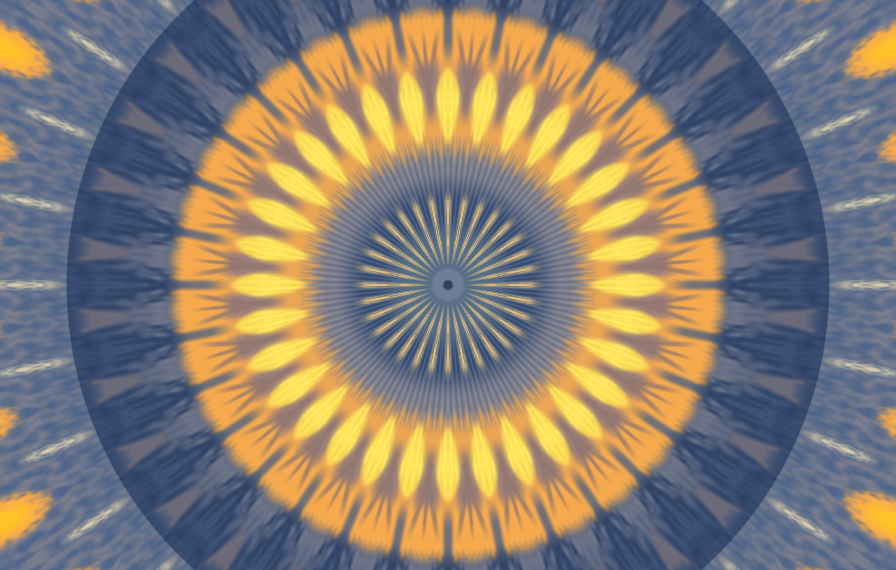
A WebGL 1 fragment shader for this background:

```glsl
precision highp float;

uniform vec2 u_resolution;

const float PI = 3.14159265;
const float SECTORS = 32.0;

// Radii in canvas heights
const float PUPIL = 0.008;
const float HUB = 0.028;
const float STAR_END = 0.157;
const float PETAL_START = 0.225;
const float PETAL_END = 0.386;
const float BAND_END = 0.478;
const float RIM = 0.669;
const float BLOB = 0.88;

const vec3 NAVY = vec3(0.21, 0.29, 0.43);
const vec3 SLATE = vec3(0.36, 0.40, 0.49);
const vec3 STEEL = vec3(0.34, 0.43, 0.53);
const vec3 HAZE = vec3(0.48, 0.49, 0.55);
const vec3 MAUVE = vec3(0.61, 0.50, 0.47);
const vec3 SAND = vec3(0.83, 0.72, 0.50);
const vec3 CREAM = vec3(0.88, 0.83, 0.68);
const vec3 ORANGE = vec3(0.97, 0.67, 0.30);
const vec3 YELLOW = vec3(1.00, 0.89, 0.36);

vec2 gradientAt(vec2 cell) {
  float h = fract(sin(dot(cell, vec2(127.1, 311.7))) * 43758.5);
  return vec2(cos(2.0 * PI * h), sin(2.0 * PI * h));
}

float gradientNoise(vec2 p) {
  vec2 i = floor(p);
  vec2 f = p - i;
  vec2 u = f * f * f * (f * (f * 6.0 - 15.0) + 10.0);
  vec2 e = vec2(0.0, 1.0);
  float low = mix(dot(gradientAt(i), f), dot(gradientAt(i + e.yx), f - e.yx), u.x);
  float high = mix(dot(gradientAt(i + e), f - e), dot(gradientAt(i + 1.0), f - 1.0), u.x);
  return mix(low, high, u.y);
}

// One between a and b, with soft ends
float span(float a, float b, float soft, float x) {
  return smoothstep(a - soft, a + soft, x) - smoothstep(b - soft, b + soft, x);
}

// One on a line, fading to zero at the given distance
float stroke(float d, float width) {
  return 1.0 - smoothstep(0.2 * width, width, abs(d));
}

vec3 innerStar(float r, float f, float fibre) {
  vec3 col = mix(STEEL, NAVY + 0.04, smoothstep(0.07, 0.13, r));
  col = mix(col, HAZE, smoothstep(0.145, 0.205, r));
  float ray = span(0.045, STAR_END, 0.016, r) * (1.0 - smoothstep(0.15, 0.62, f));
  col = mix(col, SAND, ray * clamp(0.85 + fibre, 0.0, 1.0));
  float threads = span(0.10, 0.27, 0.03, r) * cos(4.0 * PI * f);
  col += 0.045 * threads;
  // Hub with its dark pupil
  col = mix(vec3(0.44, 0.49, 0.60), col, smoothstep(HUB - 0.004, HUB + 0.005, r));
  return mix(NAVY * 0.85, col, smoothstep(PUPIL - 0.002, PUPIL + 0.003, r));
}

vec3 flower(vec3 col, float r, float f, float axis, float gap, float fibre) {
  // Warm ground, mauve gaps and the outer orange band
  col = mix(col, ORANGE, 0.9 * smoothstep(0.21, 0.27, r + 0.02 * fibre));
  col = mix(col, MAUVE, span(0.30, 0.40, 0.025, r) * smoothstep(0.2, 0.65, f));
  col = mix(col, ORANGE, span(0.395, 0.6, 0.016, r + 0.025 * fibre) * 0.9);
  // Branches along each gap
  float fork = stroke(gap - max(r - 0.345, 0.0) * 0.25, 0.007);
  float branch = max(stroke(gap, 0.005), fork) * span(0.30, 0.435, 0.025, r);
  col = mix(col, MAUVE * 0.92, 0.75 * branch);
  // Petals, broadest beyond their middle
  float t = clamp((r - PETAL_START) / (PETAL_END - PETAL_START), 0.0, 1.0);
  float halfWidth = 0.021 * sin(PI * pow(t, 1.5));
  float petal = smoothstep(0.007, -0.007, axis - halfWidth) * span(0.25, 0.38, 0.015, r);
  col = mix(col, YELLOW + 0.1 * fibre, petal);
  // Dark spokes crossing the band
  float spoke = stroke(axis, 0.013) * smoothstep(0.375, 0.43, r);
  return mix(col, SLATE, 0.85 * spoke);
}

vec3 darkRing(float r, float f, float gap, float fibre) {
  float light = smoothstep(0.1, 0.8, f + 0.5 * fibre) * (1.0 - smoothstep(0.50, 0.62, r));
  vec3 col = mix(NAVY, HAZE, 0.75 * light) + 0.07 * fibre;
  float wedge = smoothstep(0.006, -0.006, gap - 0.2 * (r - 0.535));
  wedge *= span(0.55, 0.645, 0.018, r + 0.02 * fibre);
  return mix(col, mix(SLATE, MAUVE, 0.45), 0.8 * wedge);
}

vec3 outerField(float r, float axis, float gap, float fibre, float grain) {
  vec3 col = mix(vec3(0.31, 0.40, 0.54), HAZE, clamp(0.45 + 1.2 * fibre, 0.0, 1.0));
  float streak = stroke(axis + 0.01 * grain, 0.012) * span(0.69, 0.80, 0.025, r);
  col = mix(col, CREAM, streak * clamp(0.7 + grain, 0.0, 1.0));
  float blob = length(vec2((r - BLOB) / 0.09, gap / 0.04)) + 0.25 * grain;
  col = mix(col, ORANGE, 1.0 - smoothstep(0.65, 1.15, blob));
  return mix(col, vec3(1.0, 0.76, 0.16), 1.0 - smoothstep(0.2, 0.8, blob));
}

void main() {
  vec2 p = (gl_FragCoord.xy - 0.5 * u_resolution) / u_resolution.y;
  float r = length(p);

  // Mirrored sectors: f is 0 on a petal axis and 1 midway to the next
  float turn = atan(p.y, p.x + 1e-6) * SECTORS / (2.0 * PI);
  float f = 2.0 * abs(fract(turn + 0.5) - 0.5);
  float axis = r * f * PI / SECTORS;
  float gap = r * (1.0 - f) * PI / SECTORS;
  float fibre = gradientNoise(vec2(f * 6.0 + 3.3, r * 24.0));
  float grain = gradientNoise(vec2(axis * 140.0 + 9.7, r * 60.0));
  fibre += 0.4 * grain;

  vec3 col = innerStar(r, f, fibre);
  col = flower(col, r, f, axis, gap, fibre);
  float bandEdge = smoothstep(BAND_END - 0.018, BAND_END + 0.018, r + 0.015 * fibre);
  col = mix(col, darkRing(r, f, gap, fibre), bandEdge);
  float pixel = 1.0 / u_resolution.y;
  float outside = smoothstep(RIM - pixel, RIM + pixel, r);
  col = mix(col, outerField(r, axis, gap, fibre, grain), outside);
  gl_FragColor = vec4(clamp(col, 0.0, 1.0), 1.0);
}
```
